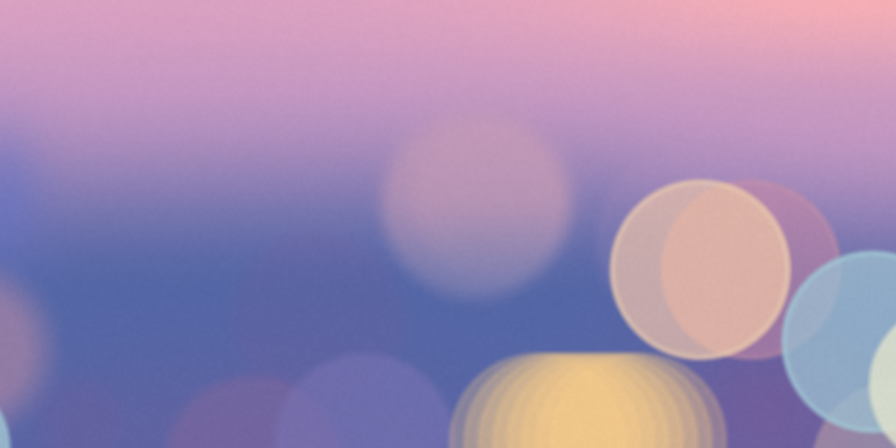
This background is drawn by a WebGL 1 fragment shader. Its source:

```glsl
precision highp float;
uniform vec2 u_resolution;

#define DUSK_BLUE vec3(0.33, 0.40, 0.65)
#define MAUVE vec3(0.76, 0.59, 0.76)
#define SKY_PINK vec3(0.85, 0.63, 0.76)
#define CORAL vec3(1.00, 0.70, 0.69)
#define PLUM vec3(0.50, 0.35, 0.59)
#define AMBER vec3(0.99, 0.81, 0.53)
#define PEACH vec3(0.88, 0.73, 0.67)
#define AQUA vec3(0.61, 0.74, 0.81)
#define DISC_RADIUS 0.201
#define EDGE 0.009
#define STACK_COUNT 8
#define GRAIN 0.012

float hash(vec2 p) {
  vec3 q = fract(vec3(p.xyx) * 0.1031);
  q += dot(q, q.yzx + 33.33);
  return fract((q.x + q.y) * q.z);
}

float valueNoise(vec2 p) {
  vec2 cell = floor(p);
  vec2 f = fract(p);
  f = f * f * (3.0 - 2.0 * f);
  float low = mix(hash(cell), hash(cell + vec2(1.0, 0.0)), f.x);
  float high = mix(hash(cell + vec2(0.0, 1.0)), hash(cell + 1.0), f.x);
  return mix(low, high, f.y);
}

float glow(vec2 p, vec2 center, vec2 size) {
  vec2 d = (p - center) / size;
  return exp(-dot(d, d));
}

// Coverage of a disc whose edge fades over the given softness
float disc(vec2 p, vec2 center, float radius, float softness) {
  return 1.0 - smoothstep(-softness, softness, length(p - center) - radius);
}

// Thin bright line just inside the edge of a disc
float rim(vec2 p, vec2 center, float radius) {
  float d = (length(p - center) - radius + 0.007) / 0.007;
  return exp(-d * d);
}

vec3 sky(vec2 p) {
  float height = p.y + 0.09 * smoothstep(1.1, 2.0, p.x);
  vec3 color = mix(DUSK_BLUE, MAUVE, smoothstep(0.34, 0.83, height));
  color = mix(color, SKY_PINK, smoothstep(0.74, 1.02, p.y));
  color = mix(color, CORAL, 0.9 * glow(p, vec2(2.05, 1.08), vec2(0.85, 0.21)));
  color = mix(color, vec3(0.40, 0.45, 0.76), 0.6 * glow(p, vec2(0.0, 0.55), vec2(0.10, 0.16)));
  color = mix(color, PLUM, 0.65 * glow(p, vec2(1.72, 0.08), vec2(0.26, 0.23)));
  return mix(color, PLUM, 0.3 * glow(p, vec2(0.55, 0.0), vec2(0.55, 0.20)));
}

// Dim, out-of-focus lights on the left and in the middle
vec3 softLights(vec3 color, vec2 p) {
  color = mix(color, vec3(0.69, 0.53, 0.65), 0.65 * disc(p, vec2(-0.07, 0.22), 0.17, 0.06));
  color = mix(color, PLUM, 0.15 * disc(p, vec2(0.71, 0.29), 0.19, 0.03));
  color = mix(color, PLUM, 0.18 * disc(p, vec2(0.18, 0.06), 0.09, 0.04));
  color = mix(color, vec3(0.55, 0.41, 0.61), 0.4 * disc(p, vec2(0.565, -0.035), 0.195, 0.02));
  color = mix(color, vec3(0.47, 0.45, 0.70), 0.6 * disc(p, vec2(0.815, 0.01), DISC_RADIUS, 0.015));

  vec3 blush = mix(vec3(0.55, 0.53, 0.70), vec3(0.78, 0.61, 0.71), smoothstep(0.34, 0.58, p.y));
  color = mix(color, blush, 0.20 * disc(p, vec2(1.07, 0.56), 0.225, 0.04));
  color = mix(color, blush, 0.50 * disc(p, vec2(1.06, 0.54), 0.203, 0.03));
  return mix(color, blush, 0.40 * disc(p, vec2(1.095, 0.55), 0.175, 0.035));
}

// Overlapping discs sliding sideways into a bright core
vec3 amberStack(vec3 color, vec2 p) {
  for (int i = 0; i < STACK_COUNT; i++) {
    float t = float(i) / float(STACK_COUNT - 1);
    vec2 center = vec2(mix(1.20, 1.425, t), 0.015);
    color = mix(color, AMBER, 0.27 * disc(p, center, 0.198, EDGE));
    color = mix(color, AMBER, 0.05 * rim(p, center, 0.198));
  }
  return color;
}

vec3 crispLights(vec3 color, vec2 p) {
  vec2 rose = vec2(1.677, 0.398);
  vec2 peach = vec2(1.5625, 0.398);
  vec2 aqua = vec2(1.948, 0.237);
  vec2 cream = vec2(2.122, 0.14);

  color = mix(color, MAUVE, 0.13 * disc(p, vec2(1.54, 0.46), 0.21, 0.02));
  color = mix(color, vec3(0.77, 0.53, 0.65), 0.58 * disc(p, rose, DISC_RADIUS, EDGE));
  color = mix(color, PEACH, 0.08 * rim(p, rose, DISC_RADIUS));
  color = mix(color, PEACH, 0.78 * disc(p, peach, DISC_RADIUS, EDGE));
  float overlap = disc(p, rose, DISC_RADIUS, EDGE) * disc(p, peach, DISC_RADIUS, EDGE);
  color = mix(color, vec3(0.88, 0.70, 0.64), 0.6 * overlap);
  color = mix(color, vec3(0.90, 0.80, 0.70), 0.4 * rim(p, peach, DISC_RADIUS));

  color = mix(color, PEACH, 0.4 * disc(p, vec2(2.0, -0.04), 0.188, EDGE));
  color = mix(color, AQUA, 0.78 * disc(p, aqua, 0.203, EDGE));
  color = mix(color, vec3(0.64, 0.82, 0.85), 0.35 * rim(p, aqua, 0.203));
  color = mix(color, vec3(0.88, 0.89, 0.80), 0.82 * disc(p, cream, 0.182, EDGE));
  return mix(color, AQUA, 0.9 * disc(p, vec2(-0.145, 0.0), 0.168, EDGE));
}

void main() {
  vec2 p = gl_FragCoord.xy / u_resolution.y;
  vec3 color = softLights(sky(p), p);
  color = crispLights(amberStack(color, p), p);
  color += GRAIN * (valueNoise(p * 150.0) - 0.5);
  gl_FragColor = vec4(clamp(color, 0.0, 1.0), 1.0);
}
```
